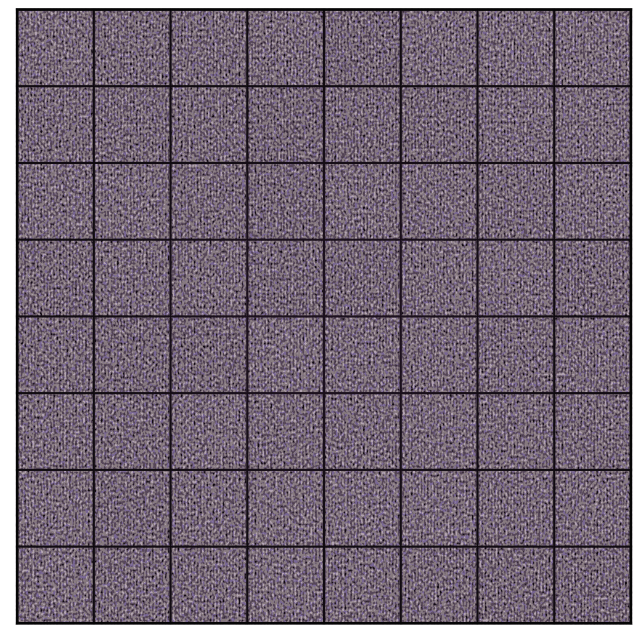
Reproduce this pattern procedurally as a Shadertoy shader.

```glsl
// Eight by eight grid of mauve woven carpet tiles with dark seams on white.

#define TILES 8.0
#define ORIGIN vec2(0.0267, 0.0260)
#define PITCH 0.1199
#define SEAM_WIDTH 0.0034
#define BORDER_WIDTH 0.0042
#define STITCHES vec2(29.0, 25.0)
#define RIBS 24.0
#define TAUPE vec3(0.53, 0.48, 0.50)
#define VIOLET vec3(0.47, 0.40, 0.58)
#define SHADOW vec3(0.34, 0.28, 0.35)
#define PALE vec3(0.70, 0.64, 0.70)
#define SEAM_COLOR vec3(0.065, 0.045, 0.065)

const float TAU = 6.2831853;

float hash(vec2 p) {
    vec3 q = fract(p.xyx * 0.1031);
    q += dot(q, q.yzx + 33.33);
    return fract((q.x + q.y) * q.z);
}

vec2 gradient(vec2 p) {
    float angle = TAU * hash(p);
    return vec2(cos(angle), sin(angle));
}

float gradientNoise(vec2 p) {
    vec2 i = floor(p), f = p - i;
    vec2 u = f * f * f * (f * (f * 6.0 - 15.0) + 10.0);
    vec2 e = vec2(1.0, 0.0);
    float bottom = mix(dot(gradient(i), f),
                       dot(gradient(i + e), f - e), u.x);
    float top = mix(dot(gradient(i + e.yx), f - e.yx),
                    dot(gradient(i + 1.0), f - 1.0), u.x);
    return mix(bottom, top, u.y);
}

// Woven yarn: mottled stitches over faint vertical ribs
vec3 carpet(vec2 cell, vec2 tile) {
    vec2 p = cell * STITCHES + tile * 37.0;
    float rib = cos(TAU * RIBS * cell.x);
    float tone = 3.2 * gradientNoise(p + 0.37)
               + 2.2 * gradientNoise(p * vec2(1.3, 1.1) + 411.6)
               + 0.5 * rib
               + 0.16 * (hash(tile + 5.0) - 0.5);
    float tint = smoothstep(0.0, 0.32, gradientNoise(p * 0.8 + 823.4));

    vec3 yarn = mix(TAUPE, VIOLET, tint);
    vec3 color = mix(SHADOW, yarn, smoothstep(-0.9, 0.3, tone));
    color = mix(color, PALE, smoothstep(0.8, 2.0, tone));
    return mix(SEAM_COLOR, color, smoothstep(-2.6, -1.2, tone));
}

// Coverage of a band, where d is the distance to its centre line
float band(float d, float width, float pixel) {
    return clamp((0.5 * width - d) / pixel + 0.5, 0.0, 1.0);
}

void mainImage(out vec4 fragColor, in vec2 fragCoord) {
    float side = min(iResolution.x, iResolution.y);
    float pixel = 1.0 / side;
    vec2 uv = (fragCoord - 0.5 * iResolution.xy) / side + 0.5;

    // Tile coordinates
    vec2 grid = (uv - ORIGIN) / PITCH;
    vec2 tile = clamp(floor(grid), 0.0, TILES - 1.0);
    vec2 cell = grid - tile;

    // Distances to the nearest seam and to the outer frame
    vec2 toSeam = abs(fract(grid + 0.5) - 0.5) * PITCH;
    vec2 fromCentre = abs(grid - 0.5 * TILES);
    float frame = (max(fromCentre.x, fromCentre.y) - 0.5 * TILES) * PITCH;

    // Seams turn slightly plum toward the middle
    float middle = 1.0 - smoothstep(0.5, 3.5, length(fromCentre));
    vec3 seamColor = SEAM_COLOR + middle * vec3(0.045, 0.020, 0.050);

    vec3 color = carpet(cell, tile);
    color = mix(color, seamColor, band(min(toSeam.x, toSeam.y), SEAM_WIDTH, pixel));
    color = mix(color, vec3(0.02), band(abs(frame), BORDER_WIDTH, pixel));

    // White margin
    float inside = band(frame, BORDER_WIDTH, pixel);
    fragColor = vec4(mix(vec3(1.0), color, inside), 1.0);
}
```
